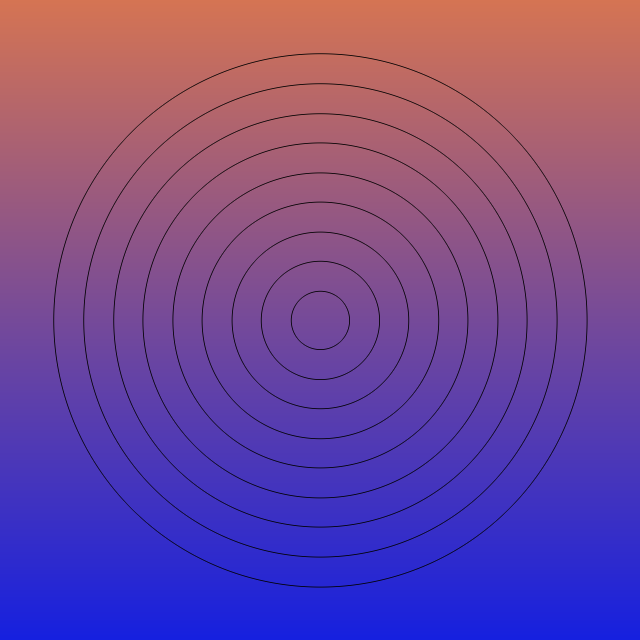
This background is drawn by a WebGL 2 fragment shader. Its source:

```glsl
#version 300 es
precision highp float;
// Hairline black concentric rings over a vertical blend from blue at the
// bottom to orange at the top. The nearest ring is found by rounding the
// radius; its line is smoothed by the share of the pixel that it covers.

#define RING_COUNT 9.0
#define OUTER_RADIUS 0.41667
#define RADIUS_STEP (1.0 / 768.0)
#define LINE_WIDTH 0.0013
#define CENTER vec2(0.50065, 0.49935)
#define BOTTOM_COLOR vec3(0.085, 0.125, 0.875)
#define TOP_COLOR vec3(0.835, 0.455, 0.325)
#define LINE_COLOR vec3(0.0)

uniform vec2 u_resolution;
out vec4 outColor;

// Distance to the closest ring; ring radii are rounded down to a fine step
float ringDistance(float radius) {
    float spacing = OUTER_RADIUS / RING_COUNT;
    float ring = clamp(round(radius / spacing), 1.0, RING_COUNT);
    float ringRadius = floor(ring * spacing / RADIUS_STEP + 0.01) * RADIUS_STEP;
    return abs(radius - ringRadius);
}

// Share of a pixel-wide span covered by a line at the given distance
float lineCoverage(float dist, float halfWidth, float pixel) {
    float nearSide = max(dist - 0.5 * pixel, -halfWidth);
    float farSide = min(dist + 0.5 * pixel, halfWidth);
    return clamp((farSide - nearSide) / pixel, 0.0, 1.0);
}

void main() {
    float side = min(u_resolution.x, u_resolution.y);
    float pixel = 1.0 / side;
    vec2 uv = gl_FragCoord.xy / u_resolution;

    // Background blend
    vec3 color = mix(BOTTOM_COLOR, TOP_COLOR, uv.y);

    // Rings, kept round on any canvas shape, slightly thinner on diagonals
    vec2 p = (uv - CENTER) * u_resolution / side;
    float radius = length(p);
    float thinning = max(abs(p.x), abs(p.y)) / max(radius, pixel);
    float halfWidth = 0.5 * LINE_WIDTH * thinning;
    float coverage = lineCoverage(ringDistance(radius), halfWidth, pixel);
    color = mix(color, LINE_COLOR, coverage);

    outColor = vec4(color, 1.0);
}
```
